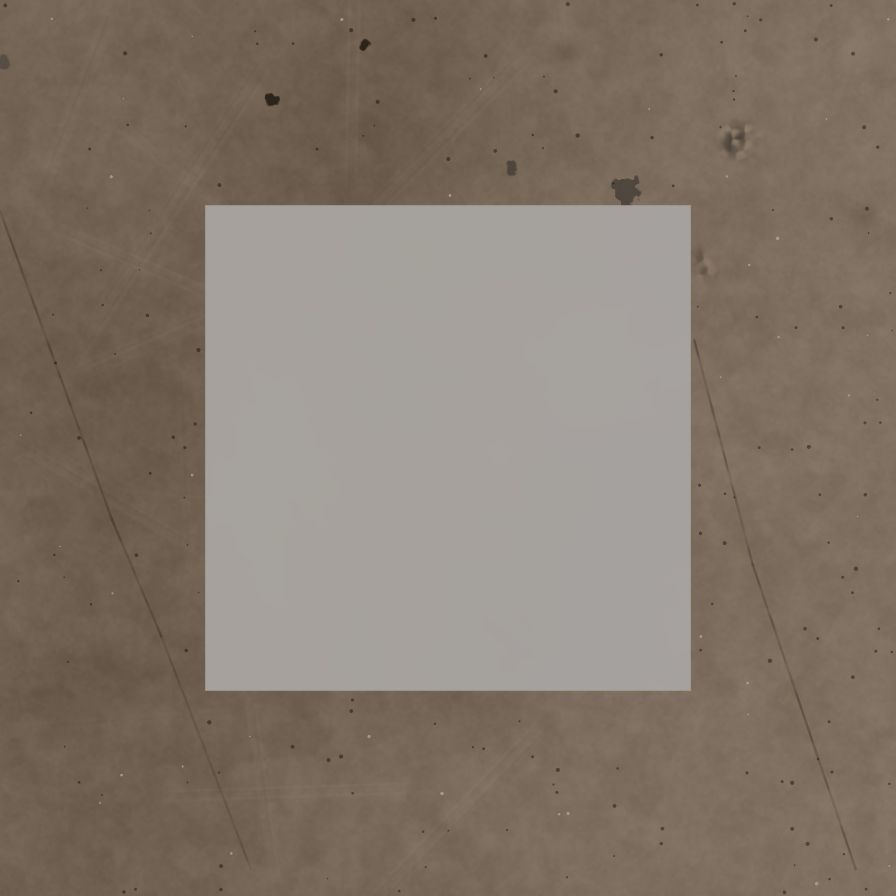
Write a three.js fragment shader that draws this texture.

```glsl
// A pale, flat square panel centred on a worn brown concrete floor.
// The floor is a broad tone gradient with layered sines and cellular grain,
// overlaid with streaked trowel marks, cracks, stains and scattered specks.

#define PANEL_HALF 0.271
#define EDGE 0.0009
#define DARK_FLOOR vec3(0.395, 0.335, 0.275)
#define TONE_RANGE vec3(0.125, 0.122, 0.121)
#define PANEL_WARM vec3(0.650, 0.632, 0.612)
#define PANEL_COOL vec3(0.648, 0.632, 0.622)
#define MOTTLE 0.13
#define GRAIN 0.24
#define SCRATCH 0.16

varying vec2 vUv;

float hash(vec2 p) {
  vec3 q = fract(p.xyx * vec3(0.1031, 0.1030, 0.0973));
  q += dot(q, q.yzx + 33.33);
  return fract((q.x + q.y) * q.z);
}

// Smooth cellular noise: jittered cells blended by distance, about -0.5 to 0.5
float cells(vec2 p) {
  vec2 id = floor(p);
  float sum = 0.0, weight = 0.0;
  for (int j = -1; j <= 1; j++) for (int i = -1; i <= 1; i++) {
    vec2 c = id + vec2(float(i), float(j));
    vec2 d = c + vec2(hash(c + 7.1), hash(c + 19.7)) - p;
    float w = exp(-5.0 * dot(d, d));
    sum += w * hash(c);
    weight += w;
  }
  return sum / weight - 0.5;
}

// Layered, warped sines for cloudy discolouration
float clouds(vec2 p) {
  float sum = 0.0, amp = 0.5;
  for (int i = 0; i < 5; i++) {
    p = mat2(0.8, 0.6, -0.6, 0.8) * p * 1.7 + 1.9;
    p += 0.6 * sin(p.yx * 0.8 + float(i));
    sum += amp * sin(p.x) * sin(p.y);
    amp *= 0.66;
  }
  return sum;
}

float blob(vec2 p, vec2 centre, vec2 size) {
  vec2 d = (p - centre) / size;
  return exp(-dot(d, d));
}

// Band of fine parallel streaks running from a to b
float trowel(vec2 p, vec2 a, vec2 b, float width) {
  vec2 dir = normalize(b - a), q = p - a;
  float along = dot(q, dir) / length(b - a);
  float across = dot(q, vec2(-dir.y, dir.x));
  float ends = smoothstep(-0.1, 0.2, along) * smoothstep(1.1, 0.75, along);
  float streak = 0.5 + 0.3 * sin(across * 620.0 + a.x * 90.0) + 0.2 * sin(across * 1130.0);
  return ends * smoothstep(width, width * 0.6, abs(across)) * streak;
}

float crack(vec2 p, vec2 a, vec2 b) {
  vec2 q = p - a, d = b - a;
  float dist = length(q - d * clamp(dot(q, d) / dot(d, d), 0.0, 1.0));
  return smoothstep(0.0022, 0.0004, dist) * (0.65 + 0.7 * cells(p * 70.0));
}

// Ragged round stain
float stain(vec2 p, vec2 centre, float radius) {
  float ragged = radius * (1.0 + 0.9 * cells(p * 170.0));
  return smoothstep(ragged + 0.0015, ragged - 0.0015, length(p - centre));
}

// Tiny round marks in a random share of the grid cells
float specks(vec2 p, float scale, float share) {
  vec2 id = floor(p * scale);
  vec2 centre = 0.3 + 0.4 * vec2(hash(id + 3.7), hash(id + 8.3));
  float radius = 0.05 + 0.12 * hash(id + 5.9);
  float mark = smoothstep(radius + 0.06, radius - 0.04, length(fract(p * scale) - centre));
  return mark * step(hash(id + 41.0), share);
}

float trowelMarks(vec2 p) {
  float m = trowel(p, vec2(0.31, 0.95), vec2(0.07, 0.58), 0.013);
  m += trowel(p, vec2(0.13, 1.00), vec2(0.04, 0.77), 0.012);
  m += trowel(p, vec2(0.395, 1.02), vec2(0.39, 0.78), 0.012);
  m += trowel(p, vec2(0.59, 0.94), vec2(0.40, 0.75), 0.013);
  m += trowel(p, vec2(0.05, 0.75), vec2(0.26, 0.66), 0.013);
  m += trowel(p, vec2(0.08, 0.58), vec2(0.26, 0.66), 0.012);
  m += trowel(p, vec2(0.00, 0.52), vec2(0.24, 0.38), 0.014);
  m += trowel(p, vec2(0.61, 0.20), vec2(0.40, -0.02), 0.016);
  m += trowel(p, vec2(0.18, 0.11), vec2(0.48, 0.12), 0.010);
  m += trowel(p, vec2(0.28, 0.24), vec2(0.31, 0.02), 0.012);
  // Faint extra strokes at random angles
  for (int i = 0; i < 14; i++) {
    vec2 k = vec2(float(i) * 3.1, 5.0);
    vec2 a = vec2(hash(k), hash(k + 11.0));
    float angle = 6.2832 * hash(k + 23.0);
    m += 0.45 * trowel(p, a, a + 0.26 * vec2(cos(angle), sin(angle)), 0.009);
  }
  return m;
}

vec3 floorColour(vec2 p) {
  float tone = mix(0.36, 0.82, smoothstep(0.2, 0.95, p.x));
  tone += 0.18 * blob(p, vec2(0.08, 0.95), vec2(0.2)) - 0.25 * blob(p, vec2(0.40, 0.84), vec2(0.18, 0.14));
  tone -= 0.20 * blob(p, vec2(0.15, 0.50), vec2(0.12, 0.15)) + 0.24 * blob(p, vec2(0.10, 0.24), vec2(0.08, 0.05));
  tone += 0.12 * blob(p, vec2(0.50, 0.08), vec2(0.25, 0.12));
  tone += MOTTLE * clouds(p * 7.0);
  tone += GRAIN * (cells(p * 38.0) + 0.7 * cells(p * 95.0) + 0.6 * cells(p * 240.0));
  tone += SCRATCH * trowelMarks(p);
  tone -= 0.35 * (blob(p, vec2(0.965, 0.757), vec2(0.013)) + blob(p, vec2(0.63, 0.942), vec2(0.012)));
  vec3 col = DARK_FLOOR + TONE_RANGE * tone;

  // Cracks
  float lines = crack(p, vec2(0.0, 0.765), vec2(0.125, 0.42)) + crack(p, vec2(0.125, 0.42), vec2(0.18, 0.29));
  lines += 0.6 * crack(p, vec2(0.18, 0.29), vec2(0.28, 0.03));
  lines += crack(p, vec2(0.775, 0.62), vec2(0.84, 0.37)) + crack(p, vec2(0.84, 0.37), vec2(0.955, 0.03));
  col *= 1.0 - 0.28 * min(lines, 1.0);

  // Stains and chips
  float black = max(stain(p, vec2(0.407, 0.951), 0.007), stain(p, vec2(0.303, 0.888), 0.0075));
  col = mix(col, vec3(0.15, 0.11, 0.08), 0.9 * black);
  float grey = max(stain(p, vec2(0.699, 0.787), 0.015), stain(p, vec2(0.571, 0.813), 0.0065));
  grey = max(grey, 0.7 * stain(p, vec2(0.004, 0.931), 0.008));
  col = mix(col, vec3(0.27, 0.24, 0.21), 0.8 * grey);
  float chip = blob(p, vec2(0.823, 0.842), vec2(0.018)) + 0.5 * blob(p, vec2(0.785, 0.705), vec2(0.012, 0.02));
  col *= 1.0 + chip * (0.9 * cells(p * 130.0) - 0.15);

  // Pits and pale flecks
  col *= 1.0 - 0.4 * specks(p, 75.0, 0.02 + 0.03 * p.x);
  return mix(col, vec3(0.70, 0.67, 0.62), 0.7 * specks(p + 0.37, 90.0, 0.004));
}

void main() {
  vec2 fromCentre = abs(vUv - 0.5);
  float panel = smoothstep(EDGE, -EDGE, max(fromCentre.x, fromCentre.y) - PANEL_HALF);
  vec3 panelColour = mix(PANEL_WARM, PANEL_COOL, smoothstep(0.4, 0.8, vUv.x - 0.3 * (vUv.y - 0.5)));
  panelColour += 0.003 * clouds(vUv * 6.0);
  gl_FragColor = vec4(mix(floorColour(vUv), panelColour, panel), 1.0);
}
```
